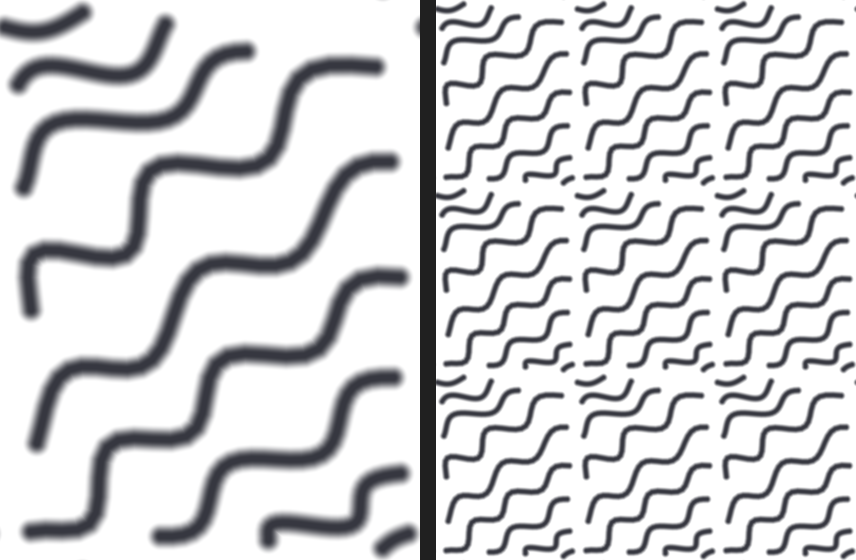
Left, the tile; right, the same tile 3 across and 3 down.
Write a WebGL 1 fragment shader that draws this pattern.

```glsl
precision highp float;
// Soft dark wavy strokes climbing diagonally like rounded stairs on white.

uniform vec2 u_resolution;

const float TAU = 6.2831853;
const vec2 TILE = vec2(3.0, 4.0);          // canvas size in design units
const vec3 PAPER = vec3(1.0);
const vec3 INK = vec3(0.212, 0.217, 0.25);
const float CORE_RADIUS = 0.0104;          // fully inked
const float FADE_RADIUS = 0.107;           // fully faded out
const int SEGMENTS = 32;

// Shortest offset between two points on the wrapping tile
vec2 wrapOffset(vec2 v) {
  return mod(v + 0.5 * TILE, TILE) - 0.5 * TILE;
}

// Distance to a segment, with v measured from its start
float segmentDistance(vec2 v, vec2 along) {
  float h = clamp(dot(v, along) / max(dot(along, along), 1e-6), 0.0, 1.0);
  return length(v - along * h);
}

// Bent line with a ripple that alternates risers and treads
vec2 stairPath(float t, vec2 origin, vec2 stride, vec2 bend, vec2 ripple) {
  return origin + t * (stride + t * bend) + ripple * sin(TAU * t);
}

// Distance to one stroke; span holds its first and last path parameter
float strokeDistance(vec2 p, vec2 origin, vec2 stride, vec2 bend, vec2 ripple, vec2 span) {
  float nearest = 10.0;
  vec2 a = stairPath(span.x, origin, stride, bend, ripple);
  for (int i = 1; i <= SEGMENTS; i++) {
    float t = mix(span.x, span.y, float(i) / float(SEGMENTS));
    vec2 b = stairPath(t, origin, stride, bend, ripple);
    nearest = min(nearest, segmentDistance(wrapOffset(p - a), b - a));
    a = b;
  }
  return nearest;
}

// Nearest of all strokes, from the top left to the bottom right
float patternDistance(vec2 p) {
  vec2 straight = vec2(0.0);
  float d = strokeDistance(p, vec2(-0.52, 3.70), vec2(1.11, 0.21), straight,
                           vec2(0.0, 0.08), vec2(0.5, 1.0));
  d = min(d, strokeDistance(p, vec2(0.08, 3.28), vec2(1.05, 0.43), straight,
                            vec2(-0.09, 0.125), vec2(0.1, 1.1)));
  d = min(d, strokeDistance(p, vec2(0.22, 2.84), vec2(1.06, 0.64), vec2(0.125, -0.09),
                            vec2(-0.125, 0.115), vec2(-0.14, 1.34)));
  d = min(d, strokeDistance(p, vec2(0.995, 2.49), vec2(0.91, 0.63), vec2(0.125, 0.04),
                            vec2(-0.135, 0.145), vec2(-1.08, 1.52)));
  d = min(d, strokeDistance(p, vec2(1.24, 1.745), vec2(1.005, 0.74), vec2(0.07, -0.01),
                            vec2(-0.075, 0.145), vec2(-1.1, 1.43)));
  d = min(d, strokeDistance(p, vec2(1.47, 1.17), vec2(0.845, 0.60), vec2(0.083, -0.026),
                            vec2(-0.10, 0.115), vec2(-1.65, 1.46)));
  d = min(d, strokeDistance(p, vec2(1.50, 0.443), vec2(0.927, 0.542), vec2(0.0, 0.02),
                            vec2(-0.105, 0.105), vec2(-0.43, 1.45)));
  d = min(d, strokeDistance(p, vec2(1.917, 0.172), vec2(0.63, 0.068), vec2(0.03, 0.156),
                            vec2(-0.104, 0.0625), vec2(-0.07, 1.45)));
  return min(d, strokeDistance(p, vec2(2.734, 0.083), vec2(0.365, 0.208), straight,
                               vec2(-0.01, 0.01), vec2(0.0, 0.5)));
}

void main() {
  vec2 p = gl_FragCoord.xy / u_resolution * TILE;
  float ink = 1.0 - smoothstep(CORE_RADIUS, FADE_RADIUS, patternDistance(p));
  gl_FragColor = vec4(mix(PAPER, INK, ink), 1.0);
}
```
